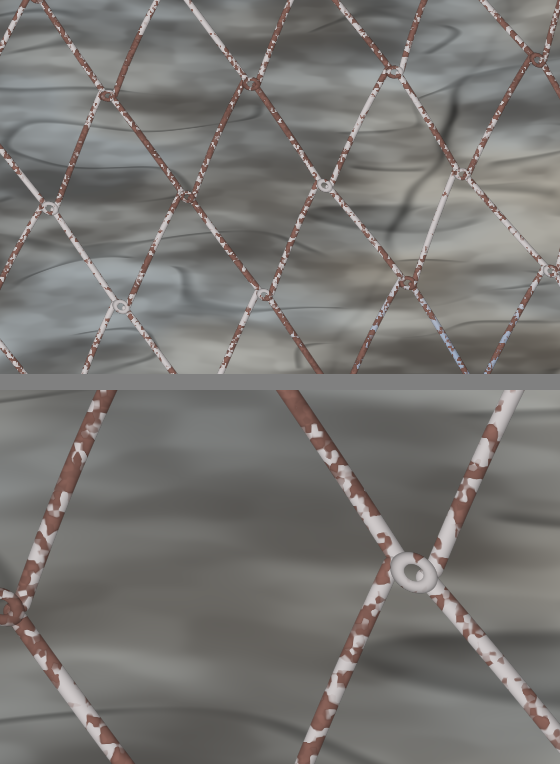
Top: the whole. Bottom: its middle third, enlarged.
A Shadertoy shader for this pattern:

```glsl
// Rusty, paint-flecked chain-link wire in front of blurred, layered rock.
#define ACROSS vec2(0.383, -0.0317)   // step between knots in a row
#define DOWN vec2(0.0176, 0.282)      // step between rows
#define STAGGER vec2(-0.174, 0.019)   // shift of every other row
#define ORIGIN vec2(0.289, 0.256)     // first knot, y pointing down
#define WIRE 0.0083                   // wire radius
#define LOOP 0.0165                   // knot loop radius
#define BOW 0.006                     // sideways bend of the strands
#define RUST vec3(0.43, 0.31, 0.28)
#define PAINT vec3(0.78, 0.76, 0.76)
#define ROCK_DARK vec3(0.33, 0.32, 0.31)
#define ROCK_LIGHT vec3(0.66, 0.665, 0.66)

vec3 hash3(vec2 p) {
    vec3 s = vec3(dot(p, vec2(127.1, 311.7)), dot(p, vec2(269.5, 183.3)), dot(p, vec2(419.2, 371.9)));
    return fract(sin(s) * 43758.55);
}

// Cellular noise: random cell values blended by distance to their seeds
float cells(vec2 p, float sharpness) {
    vec2 base = floor(p), f = p - base;
    vec2 sum = vec2(0.0);
    for (int y = -1; y <= 1; y++)
    for (int x = -1; x <= 1; x++) {
        vec2 cell = vec2(x, y);
        vec3 h = hash3(base + cell);
        vec2 away = cell + 0.15 + 0.7 * h.xy - f;
        sum += vec2(h.z, 1.0) * exp(-sharpness * dot(away, away));
    }
    return sum.x / sum.y;
}

// Soft strata with shadowed ledges and one slanting crack
vec3 rock(vec2 p) {
    vec2 q = p;
    q.y += 0.022 * sin(3.1 * p.x + 1.0) + 0.010 * sin(8.3 * p.x + 5.0 * p.y) + 0.03 * p.x;
    float broad = cells(q * vec2(1.9, 4.5) + 3.0, 5.0);
    float ledge = cells(q * vec2(2.6, 11.0) + 17.0, 5.0);
    float layer = cells(q * vec2(5.5, 25.0) + 31.0, 5.0);
    float grain = cells(q * vec2(15.0, 48.0) + 53.0, 5.0);
    float tone = 0.32 * broad + 0.28 * ledge + 0.26 * layer + 0.14 * grain;
    vec3 col = mix(ROCK_DARK, ROCK_LIGHT, smoothstep(0.2, 0.8, tone));

    float crease = smoothstep(0.36, 0.44, ledge) * (1.0 - smoothstep(0.44, 0.49, ledge));
    col *= 1.0 - 0.26 * crease * smoothstep(0.3, 0.65, layer);

    float slant = 1.36 - 0.48 * p.y + 0.018 * sin(19.0 * p.y) + 0.008 * sin(47.0 * p.y);
    float depth = exp(-pow((p.y - 0.33) / 0.09, 2.0)) + 0.6 * exp(-pow((p.y - 0.56) / 0.10, 2.0));
    float gap = (p.x - slant) / (0.009 + 0.012 * grain);
    col *= 1.0 - 0.5 * min(depth + 0.12, 1.0) * exp(-gap * gap);

    // Cool stone with warm beds towards the middle and the right
    float bed = exp(-pow((p.y - 0.62) / 0.2, 2.0));
    float warm = 0.45 * bed + 0.28 * p.x - 0.1 + 0.9 * (cells(q * vec2(2.3, 7.0) + 71.0, 5.0) - 0.5);
    return col * mix(vec3(0.965, 1.0, 1.025), vec3(1.045, 0.995, 0.92), clamp(warm, 0.0, 1.0));
}

// Weathered coat: chipped paint, rust patches, bluish towards the lower right
vec3 wireCoat(vec2 p) {
    float patches = cells(p * 9.0 + 11.0, 6.0) + 0.12 * sin(7.0 * p.x - 5.0 * p.y);
    float flecks = 0.6 * cells(p * 85.0, 9.0) + 0.4 * cells(p * 170.0 + 7.0, 9.0);
    float rust = smoothstep(0.38, 0.60, flecks + 0.55 * (patches - 0.5));
    float blue = smoothstep(0.7, 0.95, p.y) * smoothstep(0.6, 1.1, p.x);
    vec3 paint = PAINT * mix(vec3(1.0), vec3(0.78, 0.87, 0.98), blue);
    return mix(paint, RUST * (0.8 + 0.5 * flecks), rust);
}

// Lays a round wire over the colour; d is the signed distance to its axis
void layWire(inout vec3 col, vec3 coat, float d, float radius, float soft) {
    float s = clamp(d / radius, -1.0, 1.0);
    float shade = 0.60 + 0.42 * sqrt(1.0 - s * s) - 0.10 * s;
    float cover = 1.0 - smoothstep(radius - soft, radius + soft, abs(d));
    col = mix(col, coat * shade, cover);
}

// Signed distance to a slightly bowed strand from a to b
float strand(vec2 p, vec2 a, vec2 b, float bow) {
    vec2 ab = b - a;
    vec2 side = normalize(vec2(ab.y, -ab.x));
    float h = clamp(dot(p - a, ab) / dot(ab, ab), 0.0, 1.0);
    vec2 away = p - a - ab * h - side * bow * 4.0 * h * (1.0 - h);
    return length(away) * (dot(away, side) < 0.0 ? -1.0 : 1.0);
}

vec2 knot(float i, float k) {
    float odd = mod(k, 2.0);
    return ORIGIN + i * ACROSS * (1.0 - 0.04 * odd) + k * DOWN + odd * STAGGER;
}

void mainImage(out vec4 fragColor, in vec2 fragCoord) {
    vec2 p = fragCoord / iResolution.y;
    p.y = 1.0 - p.y;
    float soft = 0.8 / iResolution.y;
    vec3 col = rock(p);
    vec3 coat = wireCoat(p);

    for (float k = -2.0; k < 4.0; k++)
    for (float i = -1.0; i < 5.0; i++) {
        vec2 c = knot(i, k);
        float left = i - mod(k, 2.0);
        vec3 vary = hash3(vec2(i, k) + 9.0) - 0.5;

        // Two strands hang from each knot
        vec2 leftEnd = knot(left, k + 1.0) + vec2(0.018, -0.003);
        vec2 rightEnd = knot(left + 1.0, k + 1.0) + vec2(-0.013, -0.011);
        layWire(col, coat, strand(p, c + vec2(-0.020, -0.006), leftEnd, -BOW * (0.8 + vary.x)), WIRE, soft);
        layWire(col, coat, strand(p, c + vec2(0.010, 0.004), rightEnd, BOW * vary.y), WIRE, soft);

        // Tilted loop where the strands hook together
        float tilt = 0.3 + 0.7 * vary.z;
        vec2 e = mat2(cos(tilt), -sin(tilt), sin(tilt), cos(tilt)) * (p - c);
        float ring = length(e * vec2(1.0, 1.35)) - LOOP * (1.0 + 0.25 * vary.x);
        layWire(col, coat * 0.95, ring, WIRE * 0.8, soft);
    }
    fragColor = vec4(col, 1.0);
}
```
